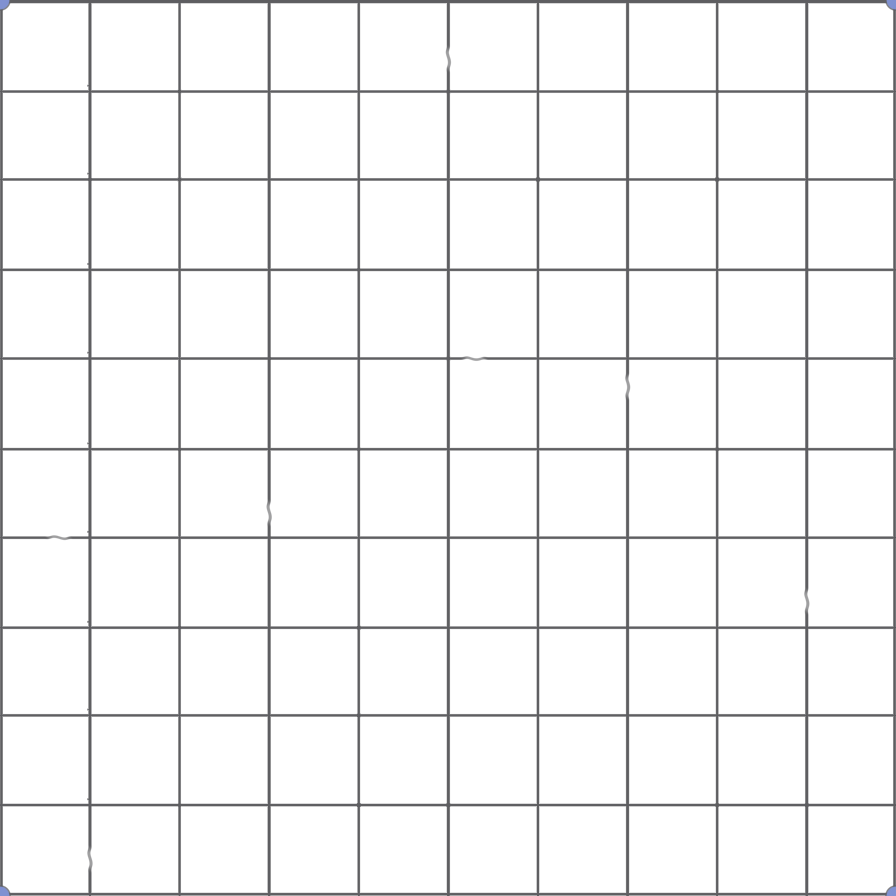
This pattern is drawn by a WebGL 2 fragment shader. Its source:

```glsl
#version 300 es
precision highp float;

uniform vec2 u_resolution;
out vec4 fragColor;

float hash(vec2 p) {
    vec3 q = fract(vec3(p.xyx) * 0.1031);
    q += dot(q, q.yzx + 33.33);
    return fract((q.x + q.y) * q.z);
}

float cover(float dist, float pixel) {
    return 1.0 - smoothstep(-0.8 * pixel, 0.8 * pixel, dist);
}

// Slightly uneven spacing of the horizontal rules
float rowHeight(float row) {
    float drift = 2.0 - 0.45 * row + 0.8 * cos(0.8 * row);
    float alternate = mod(row, 2.0) < 0.5 ? 0.5 : -0.6;
    return row * 0.1 + 0.001 * (drift + alternate);
}

// One rule, with a faded and bent stretch on a few of its segments
float rule(float across, float along, float index, float seed, float halfWidth, float pixel) {
    float segment = floor(along * 10.0);
    vec2 id = vec2(index + seed, segment + 2.0 * seed);
    float flawed = step(0.955, hash(id));
    float flawCentre = (segment + mix(0.25, 0.75, hash(id + 5.7))) * 0.1;
    float flaw = flawed * (1.0 - smoothstep(0.006, 0.016, abs(along - flawCentre)));
    float bend = 0.0012 * flaw * cos(along * 260.0);
    return cover(abs(across + bend) - halfWidth, pixel) * (1.0 - 0.4 * flaw);
}

void main() {
    vec2 uv = gl_FragCoord.xy / u_resolution;
    float pixel = 1.0 / min(u_resolution.x, u_resolution.y);

    // Inner rules: ten cells each way
    vec2 line = clamp(round(uv * 10.0), 1.0, 9.0);
    vec2 crossing = vec2(line.x * 0.1 + 0.0004, rowHeight(line.y));
    vec2 offset = uv - crossing;
    float columnHalf = mod(line.x, 2.0) > 0.5 ? 0.0017 : 0.0014;
    float ink = rule(offset.x, uv.y, line.x, 13.0, columnHalf, pixel);
    ink = max(ink, rule(offset.y, uv.x, line.y, 41.0, 0.0014, pixel));

    // Swollen crossings
    float nodeRadius = mix(0.0018, 0.0029, hash(line + 71.0));
    ink = max(ink, cover(length(offset) - nodeRadius, pixel));

    // Specks beside the first column, above each row
    if (line.x < 1.5) {
        float speck = length(offset - vec2(-0.0018, 0.0065)) - 0.0012;
        ink = max(ink, 0.9 * cover(speck, pixel));
    }

    // Outer frame, heavier along the top
    vec2 edge = min(uv, 1.0 - uv);
    float frame = min(abs(edge.x - 0.0016) - 0.0015, abs(uv.y - 0.0020) - 0.0015);
    frame = min(frame, abs(1.0 - uv.y - 0.0016) - 0.0020);
    ink = max(ink, cover(frame, pixel));

    vec3 paper = vec3(1.0);
    vec3 graphite = vec3(0.37, 0.37, 0.38);
    vec3 cornerBlue = vec3(0.50, 0.57, 0.82);
    vec3 color = mix(paper, graphite, ink);

    // Blue corners with a grey rim
    float corner = length(edge) - 0.0105;
    color = mix(color, graphite, 0.8 * cover(corner - 0.0015, pixel));
    color = mix(color, cornerBlue, cover(corner, pixel));

    fragColor = vec4(color, 1.0);
}
```
